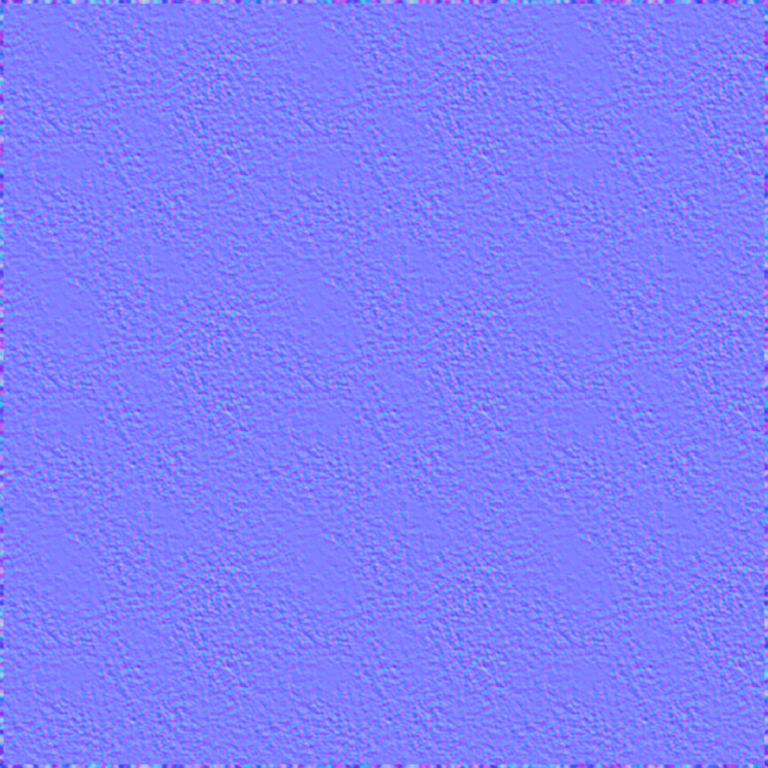
A WebGL 2 fragment shader for this texture map:

```glsl
#version 300 es
precision highp float;
// Tangent-space normal map of rough plaster, repeated in a square grid.
// Periodic gradient noise forms the height; its slopes become the normal.
// Smooth and coarse patches vary the relief, with small pits and a frayed rim.

#define REPEATS 3.0
#define RELIEF 0.24
#define SLOPE_STEP 0.0024
#define GRAIN_COARSE 40.0
#define GRAIN_FINE 68.0
#define STREAK_CELLS vec2(22.0, 36.0)
#define PIT_RADIUS 0.0085
#define PIT_DEPTH 0.75
#define RIM_WIDTH 0.006
#define RIM_RELIEF 0.75
#define RIM_CELLS 120.0

uniform vec2 u_resolution;
out vec4 fragColor;

// Patches: centre, radius, change in roughness
const vec4 PATCHES[12] = vec4[12](
  vec4(0.27, 0.76, 0.13, -0.50), vec4(0.65, 0.95, 0.10, -0.40),
  vec4(0.28, 0.35, 0.10, -0.35), vec4(0.56, 0.49, 0.08, -0.35),
  vec4(0.20, 0.96, 0.12, -0.35), vec4(0.47, 0.83, 0.09, 0.50),
  vec4(0.81, 0.69, 0.13, 0.45), vec4(0.10, 0.58, 0.08, 0.35),
  vec4(0.34, 0.51, 0.07, 0.35), vec4(0.24, 0.13, 0.11, 0.40),
  vec4(0.82, 0.39, 0.10, 0.40), vec4(0.67, 0.17, 0.08, 0.35));

// Pits: centre, relative strength
const vec3 PITS[5] = vec3[5](
  vec3(0.54, 0.39, 1.0), vec3(0.52, 0.185, 0.7), vec3(0.03, 0.47, 0.6),
  vec3(0.03, 0.24, 0.5), vec3(0.23, 0.25, 0.5));

// Integer hash to an angle
float hashAngle(vec2 cell, float seed) {
  uvec3 v = uvec3(uvec2(cell), uint(seed)) * 1664525u + 1013904223u;
  v.x += v.y * v.z; v.y += v.z * v.x; v.z += v.x * v.y;
  v ^= v >> 16u;
  v.x += v.y * v.z;
  return float(v.x >> 8u) / exp2(24.0) * 6.28319;
}

float cornerRamp(vec2 cell, vec2 offset, vec2 period, float seed) {
  float a = hashAngle(mod(cell, period), seed);
  return dot(vec2(cos(a), sin(a)), offset);
}

// Gradient noise that wraps once per unit of p
float tiledNoise(vec2 p, vec2 period, float seed) {
  p *= period;
  vec2 i = floor(p), f = p - i;
  vec2 w = f * f * f * (f * (f * 6.0 - 15.0) + 10.0);
  vec2 e = vec2(1.0, 0.0);
  float low = mix(cornerRamp(i, f, period, seed),
                  cornerRamp(i + e, f - e, period, seed), w.x);
  float high = mix(cornerRamp(i + e.yx, f - e.yx, period, seed),
                   cornerRamp(i + 1.0, f - 1.0, period, seed), w.x);
  return mix(low, high, w.y);
}

// Shortest offset between points on the repeating tile
vec2 wrapOffset(vec2 p, vec2 centre) {
  return fract(p - centre + 0.5) - 0.5;
}

float roughness(vec2 p) {
  float r = 0.78 + 0.45 * tiledNoise(p, vec2(7.0), 1.0)
                 + 0.50 * tiledNoise(p, vec2(15.0), 2.0);
  for (int k = 0; k < 12; k++) {
    vec2 d = wrapOffset(p, PATCHES[k].xy) / PATCHES[k].z;
    r += PATCHES[k].w * exp(-dot(d, d));
  }
  return clamp(r, 0.22, 1.5);
}

float plasterHeight(vec2 p, float rough) {
  vec2 diagonal = vec2(p.x + p.y, p.y - p.x);
  float h = 0.65 * tiledNoise(p, vec2(GRAIN_COARSE), 3.0) / GRAIN_COARSE
          + 0.60 * tiledNoise(p, vec2(GRAIN_FINE), 4.0) / GRAIN_FINE
          + 0.75 * tiledNoise(diagonal, STREAK_CELLS, 5.0) / (1.41 * STREAK_CELLS.y);
  h *= RELIEF * rough;
  for (int k = 0; k < 5; k++) {
    vec2 d = wrapOffset(p, PITS[k].xy) / PIT_RADIUS;
    h -= PIT_DEPTH * PIT_RADIUS * PITS[k].z * exp(-dot(d, d));
  }
  return h;
}

void main() {
  vec2 uv = gl_FragCoord.xy / u_resolution;
  vec2 p = uv * REPEATS;
  float rough = roughness(p);

  // Central differences give the surface slope
  vec2 e = vec2(SLOPE_STEP, 0.0);
  vec2 slope = vec2(
    plasterHeight(p + e, rough) - plasterHeight(p - e, rough),
    plasterHeight(p + e.yx, rough) - plasterHeight(p - e.yx, rough)) / (2.0 * SLOPE_STEP);

  // Frayed dashes along the outer border of the canvas
  vec2 gap = min(uv, 1.0 - uv);
  float rim = 1.0 - smoothstep(0.5 * RIM_WIDTH, RIM_WIDTH, min(gap.x, gap.y));
  float along = gap.x < gap.y ? uv.y : uv.x;
  vec2 dash = vec2(tiledNoise(vec2(along, 0.003), vec2(RIM_CELLS), 6.0),
                   tiledNoise(vec2(along, 0.003), vec2(RIM_CELLS), 7.0));
  slope += rim * RIM_RELIEF * 2.0 * dash;

  vec3 normal = normalize(vec3(-slope, 1.0));
  fragColor = vec4(normal * 0.5 + 0.5, 1.0);
}
```
